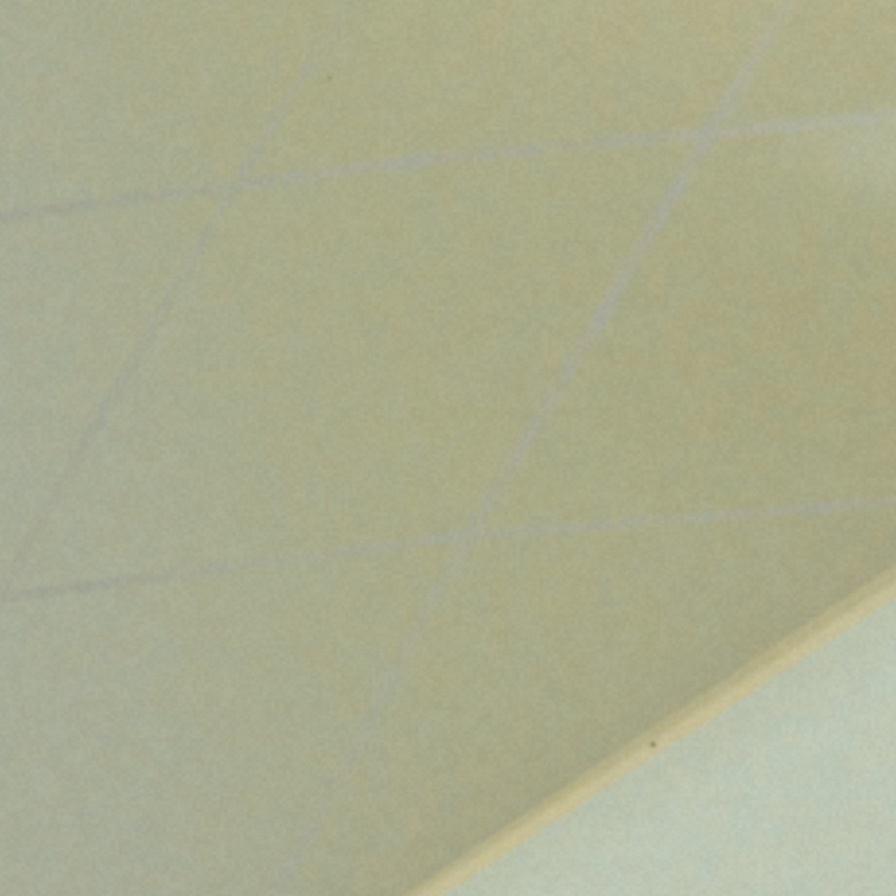
Write a WebGL 1 fragment shader that draws this texture.

```glsl
precision highp float;
uniform vec2 u_resolution;

float hash(vec2 p) {
  vec3 q = fract(vec3(p.xyx) * 0.1031);
  q += dot(q, q.yzx + 33.33);
  return fract((q.x + q.y) * q.z);
}

float valueNoise(vec2 p) {
  vec2 cell = floor(p);
  vec2 f = fract(p);
  f = f * f * (3.0 - 2.0 * f);
  float low = mix(hash(cell), hash(cell + vec2(1.0, 0.0)), f.x);
  float high = mix(hash(cell + vec2(0.0, 1.0)), hash(cell + 1.0), f.x);
  return mix(low, high, f.y);
}

float segmentDistance(vec2 p, vec2 a, vec2 b) {
  vec2 ab = b - a;
  return length(p - a - ab * clamp(dot(p - a, ab) / dot(ab, ab), 0.0, 1.0));
}

// Signed distance to a line, positive on its left side.
float sideOfLine(vec2 p, vec2 a, vec2 b) {
  vec2 d = normalize(b - a);
  return dot(p - a, vec2(-d.y, d.x));
}

// Soft stroke bent at its middle point.
float groutLine(vec2 p, vec2 a, vec2 middle, vec2 b, float halfWidth) {
  float d = min(segmentDistance(p, a, middle), segmentDistance(p, middle, b));
  return 1.0 - smoothstep(halfWidth * 0.2, halfWidth * 1.5, d);
}

float softSpot(vec2 p, vec2 center, vec2 radius) {
  vec2 d = (p - center) / radius;
  return exp(-dot(d, d));
}

vec3 tileColor(vec2 p) {
  vec3 color = mix(vec3(0.658, 0.676, 0.59), vec3(0.662, 0.668, 0.538),
                   smoothstep(-0.05, 0.48, p.x + 0.25 * (p.y - 0.5)));
  color = mix(color, vec3(0.658, 0.654, 0.505),
              0.85 * softSpot(p, vec2(0.95, 0.6), vec2(0.35, 0.2)));
  color = mix(color, vec3(0.7, 0.692, 0.545),
              0.9 * softSpot(p, vec2(0.85, 1.05), vec2(0.5, 0.2)));
  color = mix(color, vec3(0.71, 0.72, 0.605),
              0.8 * softSpot(p, vec2(1.0, 0.83), vec2(0.1, 0.05)));
  return color;
}

float groutMask(vec2 p) {
  float left = groutLine(p, vec2(0.396, 1.01), vec2(0.26, 0.79), vec2(-0.01, 0.32), 0.008);
  float right = groutLine(p, vec2(0.887, 1.01), vec2(0.527, 0.408), vec2(0.295, -0.02), 0.010);
  float upper = groutLine(p, vec2(-0.01, 0.756), vec2(0.45, 0.819), vec2(1.01, 0.872), 0.008);
  float lower = groutLine(p, vec2(-0.01, 0.331), vec2(0.52, 0.402), vec2(1.01, 0.441), 0.007);
  left *= 0.75 - 0.35 * smoothstep(0.8, 1.0, p.y);
  right *= 0.9 - 0.3 * smoothstep(0.42, 0.3, p.y) - 0.25 * smoothstep(0.88, 1.0, p.y);
  lower *= 0.85;
  return max(max(left, right), max(upper, lower));
}

void main() {
  vec2 p = gl_FragCoord.xy / u_resolution;
  float blur = max(0.004, 1.0 / u_resolution.y);

  // Tiles and worn joints
  vec3 color = tileColor(p);
  vec3 groutColor = mix(vec3(0.62, 0.635, 0.57), vec3(0.658, 0.665, 0.605),
                        smoothstep(0.0, 0.4, p.x));
  groutColor += 0.04 * smoothstep(0.65, 1.0, p.x) * smoothstep(0.4, 0.9, p.y);
  float wear = 0.3 + 0.35 * valueNoise(p * 24.0) + 0.35 * valueNoise(p * 70.0);
  color = mix(color, groutColor, groutMask(p) * wear);

  // Shaded border, cream rim and pale floor
  float rim = sideOfLine(p, vec2(0.449, 0.0), vec2(1.0, 0.371));
  float ledge = sideOfLine(p, vec2(0.492, 0.0), vec2(1.0, 0.333));
  color -= vec3(0.018, 0.025, 0.02) * exp(-max(rim, 0.0) / 0.07);
  vec3 rimColor = mix(vec3(0.77, 0.745, 0.59), vec3(0.705, 0.685, 0.525),
                      smoothstep(0.009, 0.022, ledge));
  color = mix(color, rimColor, 1.0 - smoothstep(-blur, blur, rim));
  vec3 floorColor = mix(vec3(0.725, 0.755, 0.67), vec3(0.742, 0.777, 0.706),
                        smoothstep(0.0, 0.08, -ledge));
  color = mix(color, floorColor, 1.0 - smoothstep(-blur, blur, ledge));

  // Small dark specks
  color -= 0.18 * softSpot(p, vec2(0.729, 0.169), vec2(0.0035));
  color -= 0.06 * softSpot(p, vec2(0.368, 0.913), vec2(0.003));

  // Mottling, coloured blotches and fine grain
  float mottle = valueNoise(p * 65.0) - 0.5;
  float grain = valueNoise(p * 230.0 + 17.0) - 0.5;
  float fine = valueNoise(p * 400.0 + 41.0) - 0.5;
  float tint = valueNoise(p * 52.0 + 71.0) - 0.5;
  color += 0.012 * mottle + 0.024 * grain + 0.014 * fine;
  color += tint * vec3(0.018, -0.002, -0.02);

  gl_FragColor = vec4(clamp(color, 0.0, 1.0), 1.0);
}
```
